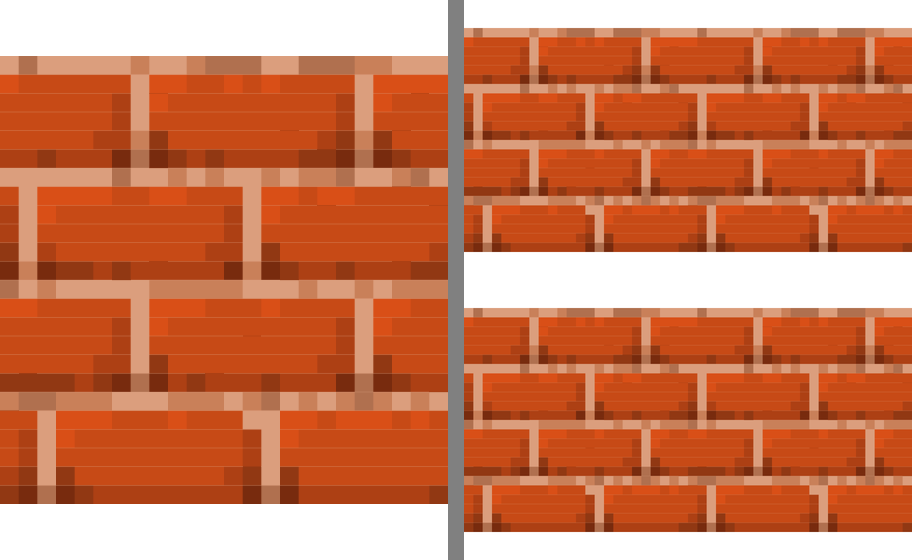
Left: one tile. Right: repeated 2 by 2.
Reproduce this texture procedurally as a WebGL 1 fragment shader.

```glsl
precision highp float;
// Blocky brick wall: four courses of two bricks on a 24 x 30 grid of flat cells,
// between white bands. Each cell is shaded by its place in its brick plus a hash
// for wear; cells are box-filtered at their edges and the grid wraps both ways.
uniform vec2 u_resolution;

const vec2 GRID = vec2(24.0, 30.0);       // cells across and down
const float BAND = 3.0;                   // cells of white at top and bottom
const vec2 BRICK = vec2(12.0, 6.0);       // brick pitch in cells, mortar included
const float EVEN_JOINT = 7.0;             // joint columns of the courses
const float SECOND_JOINT = 1.0;
const float FOURTH_JOINT = 2.0;
const vec2 CHIP = vec2(13.0, 19.0);       // chipped corner: column, row from top
const float SEAM_WIDTH = 0.04;            // hairline between cell rows, in cells
const float SEAM_ALPHA = 0.4;
const float SEAM_WEAR = 0.03;             // share of hairline pieces that are dark

const vec3 WHITE = vec3(1.0);
const vec3 MORTAR_LIGHT = vec3(0.86, 0.62, 0.49);
const vec3 MORTAR_MID = vec3(0.79, 0.50, 0.35);
const vec3 MORTAR_DARK = vec3(0.69, 0.44, 0.31);
const vec3 CLAY_BRIGHT = vec3(0.85, 0.31, 0.09);
const vec3 CLAY = vec3(0.78, 0.29, 0.085);
const vec3 CLAY_SHADE = vec3(0.68, 0.25, 0.08);
const vec3 CLAY_DARK = vec3(0.57, 0.22, 0.075);
const vec3 CLAY_DEEP = vec3(0.47, 0.17, 0.055);

float hash(vec2 p) {
  vec3 q = fract(p.xyx * vec3(0.1031, 0.1030, 0.0973));
  q += dot(q, q.yzx + 33.33);
  return fract((q.x + q.y) * q.z);
}

// Horizontal mortar bed with random stains.
vec3 bedColor(float rnd) {
  if (rnd < 0.52) return MORTAR_LIGHT;
  return rnd < 0.88 ? MORTAR_MID : MORTAR_DARK;
}

// Vertical joint, shadowed towards its foot.
vec3 jointColor(float row, float course) {
  if (row > 4.5) return course == 1.0 ? MORTAR_MID : MORTAR_DARK;
  return row > 3.5 && course == 0.0 ? MORTAR_MID : MORTAR_LIGHT;
}

// Brick face: x runs 1..11 from the left, row runs 1..5 from the top.
vec3 clayColor(float x, float row, float rnd) {
  bool left = x < 1.5;
  bool right = x > 10.5;
  if (row < 1.5) {
    float shine = x < 2.5 ? 1.0 : (x < 8.5 ? 0.45 : 0.0);
    return rnd < shine ? CLAY_BRIGHT : CLAY;
  }
  if (row > 4.5) {
    if (left || right) return CLAY_DEEP;
    float stain = x < 2.5 ? 0.75 : (x > 9.5 ? 0.5 : 0.2);
    return rnd < stain ? CLAY_DARK : CLAY_SHADE;
  }
  if (row > 3.5) {
    if (left) return rnd < 0.85 ? CLAY_DARK : CLAY_SHADE;
    if (right) return rnd < 0.6 ? CLAY_DARK : CLAY_SHADE;
    return x > 9.5 ? CLAY_SHADE : CLAY;
  }
  if (right) return CLAY_SHADE;
  return left && row < 2.5 ? CLAY_BRIGHT : CLAY;
}

vec3 cellColor(vec2 cell) {
  cell = mod(cell, GRID);
  if (cell.y < BAND || cell.y >= GRID.y - BAND) return WHITE;

  // Place within the course and the brick
  float fromTop = GRID.y - BAND - 1.0 - cell.y;
  float course = floor((fromTop + 0.5) / BRICK.y);
  float row = fromTop - course * BRICK.y;
  float joint = EVEN_JOINT;
  if (course == 1.0) joint = SECOND_JOINT;
  if (course == 3.0) joint = FOURTH_JOINT;
  float x = mod(cell.x - joint + BRICK.x, BRICK.x);

  float rnd = hash(cell + 17.0);
  if (row < 0.5) return bedColor(rnd);
  if (x < 0.5) return jointColor(row, course);
  if (cell.x == CHIP.x && fromTop == CHIP.y) return MORTAR_LIGHT;
  return clayColor(x, row, rnd);
}

void main() {
  vec2 p = gl_FragCoord.xy / u_resolution * GRID;
  vec2 px = GRID / u_resolution;

  // Average the cells under this pixel by covered area
  vec2 lo = floor(p - 0.5 * px);
  vec2 hi = floor(p + 0.5 * px);
  vec2 w = clamp((p + 0.5 * px - hi) / px, 0.0, 1.0);
  vec3 below = mix(cellColor(lo), cellColor(vec2(hi.x, lo.y)), w.x);
  vec3 above = mix(cellColor(vec2(lo.x, hi.y)), cellColor(hi), w.x);
  vec3 color = mix(below, above, w.y);

  // Hairline seams between the rows of the wall
  float line = floor(p.y + 0.5);
  float d = abs(p.y - line);
  float half_w = 0.5 * SEAM_WIDTH;
  float cover = min(d + 0.5 * px.y, half_w) - max(d - 0.5 * px.y, -half_w);
  cover = clamp(cover / px.y, 0.0, 1.0);
  if (line > BAND && line < GRID.y - BAND) {
    bool worn = hash(vec2(floor(p.x), line) + 71.0) < SEAM_WEAR;
    color = mix(color, worn ? CLAY_DARK : MORTAR_LIGHT, cover * SEAM_ALPHA);
  }

  gl_FragColor = vec4(color, 1.0);
}
```
